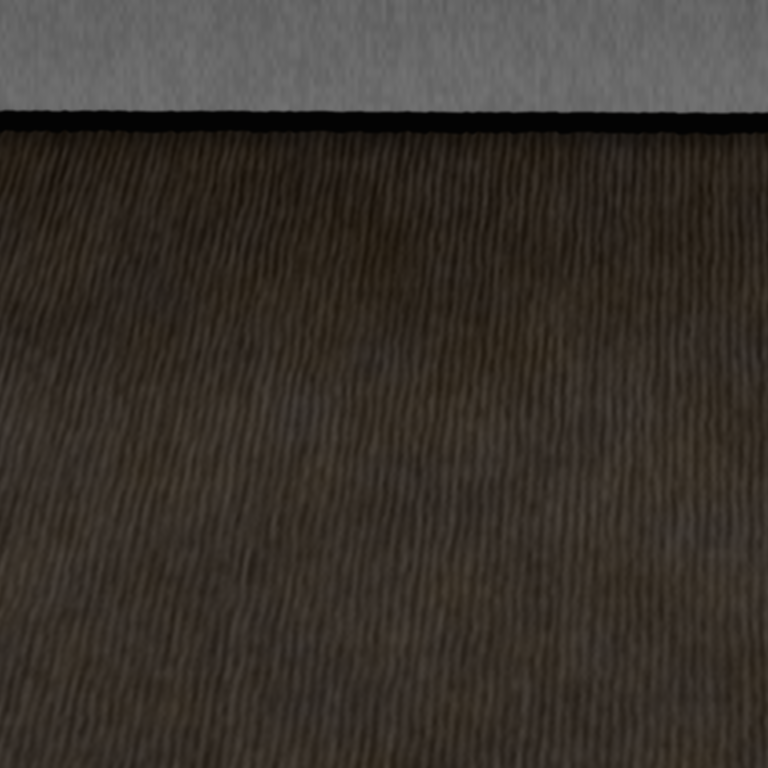
Give the GLSL for this texture, as a Shadertoy shader.

```glsl
const float TAU = 6.2831853;

float hash(vec2 p) {
    return fract(sin(dot(p, vec2(127.1, 311.7))) * 43758.5453);
}

float valueNoise(vec2 p) {
    vec2 cell = floor(p);
    vec2 f = fract(p);
    f = f * f * (3.0 - 2.0 * f);
    float low = mix(hash(cell), hash(cell + vec2(1.0, 0.0)), f.x);
    float high = mix(hash(cell + vec2(0.0, 1.0)), hash(cell + vec2(1.0, 1.0)), f.x);
    return mix(low, high, f.y);
}

// Layered noise centred on zero
float layeredNoise(vec2 p) {
    float sum = 0.0;
    float weight = 0.5;
    for (int i = 0; i < 4; i++) {
        sum += weight * (valueNoise(p) - 0.5);
        p = p * 2.03 + vec2(17.3, 9.1);
        weight *= 0.5;
    }
    return sum;
}

// Straightens ribs that converge far above the canvas
float fanCoordinate(vec2 uv, vec2 vanishing, float referenceY) {
    return (uv.x - vanishing.x) * (vanishing.y - referenceY) / (vanishing.y - uv.y);
}

vec3 wallColor(vec2 uv, float edgeY) {
    float weave = valueNoise(uv * vec2(190.0, 85.0)) - 0.5;
    float threads = valueNoise(uv * vec2(150.0, 18.0) + 31.0) - 0.5;
    float clouds = layeredNoise(uv * vec2(9.0, 12.0));
    float height = (uv.y - edgeY) / (1.0 - edgeY);
    float shade = 0.418 - 0.025 * smoothstep(0.2, 1.0, height);
    shade += 0.045 * weave + 0.025 * threads + 0.04 * clouds;
    return vec3(shade);
}

vec3 carpetColor(vec2 uv, float ribCount, float topY) {
    float across = fanCoordinate(uv, vec2(0.97, 3.9), 0.4);

    // Ribs with uneven spacing and broken fibres
    float wobble = layeredNoise(vec2(across * 24.0, uv.y * 22.0));
    float phase = across * ribCount + 0.75 * wobble;
    float rib = 0.5 * cos(TAU * phase);
    float strength = 0.65 + 0.6 * valueNoise(vec2(across * 18.0, uv.y * 15.0) + 5.0);
    float fibre = valueNoise(vec2(across * 155.0, uv.y * 65.0) + 40.0) - 0.5;
    float streak = valueNoise(vec2(across * 115.0, uv.y * 12.0) + 73.0) - 0.5;
    float speck = valueNoise(uv * vec2(210.0, 170.0)) - 0.5;

    // Light falls off toward the wall, with broad worn patches
    float light = mix(0.190, 0.128, smoothstep(0.32, topY, uv.y));
    light -= 0.012 * smoothstep(0.25, 0.0, uv.y);
    light += 0.045 * layeredNoise(uv * vec2(5.0, 9.0) + 11.0);
    light += 0.052 * rib * strength + 0.050 * fibre + 0.030 * streak + 0.018 * speck;

    float tint = layeredNoise(uv * vec2(10.0, 13.0) + 60.0);
    vec3 warmth = vec3(0.028, 0.0, -0.030) + tint * vec3(-0.014, 0.0, 0.032);
    float contact = 1.0 - 0.3 * smoothstep(topY - 0.035, topY, uv.y);
    return max((vec3(light) + warmth) * contact, vec3(0.02, 0.012, 0.005));
}

void mainImage(out vec4 fragColor, in vec2 fragCoord) {
    vec2 uv = fragCoord / iResolution.xy;
    float softness = max(0.003, 1.0 / iResolution.y);

    // Slightly tilted gap between carpet and wall
    float ragged = 0.004 * (valueNoise(vec2(uv.x * 130.0, 3.0)) - 0.5);
    float wallEdge = 0.856 - 0.003 * uv.x + 0.4 * ragged;
    float carpetEdge = 0.829 - 0.003 * uv.x + ragged;

    vec3 gap = vec3(0.012, 0.011, 0.010);
    vec3 color = carpetColor(uv, 72.0, carpetEdge);
    color = mix(color, gap, smoothstep(carpetEdge - softness, carpetEdge + softness, uv.y));
    float wallMask = smoothstep(wallEdge - softness, wallEdge + softness, uv.y);
    color = mix(color, wallColor(uv, wallEdge), wallMask);

    fragColor = vec4(clamp(color, 0.0, 1.0), 1.0);
}
```
